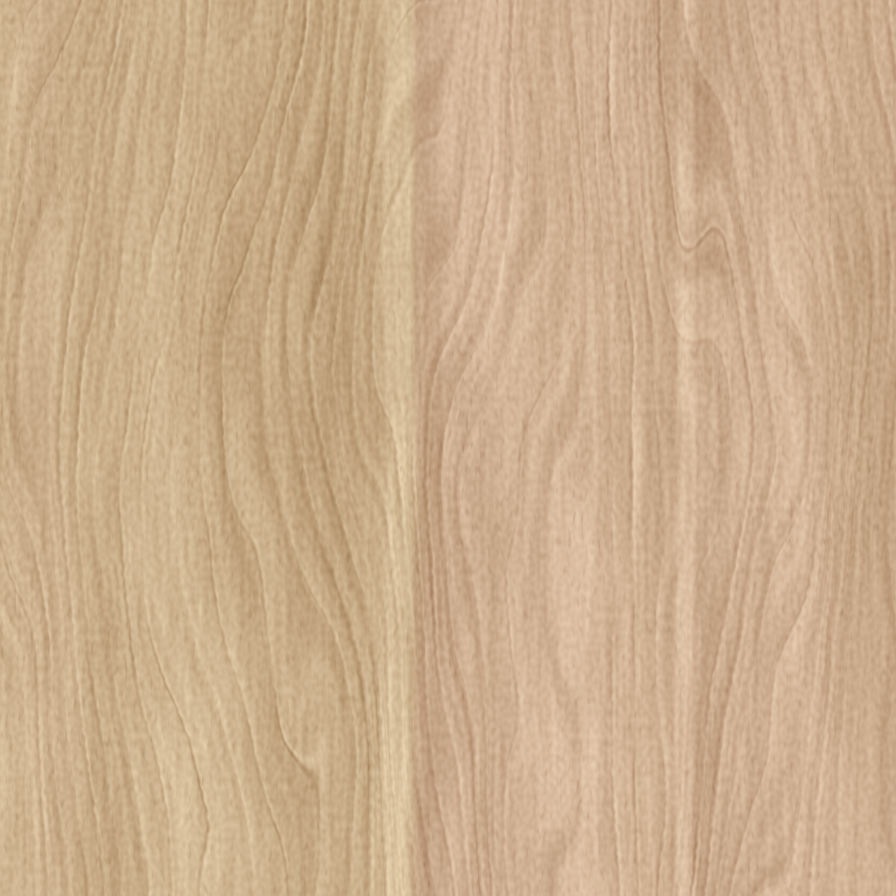
This texture is drawn by a Shadertoy shader. Its source:

```glsl
// Pale wood veneer with vertical grain, wavy growth rings and fine pores.

const vec3 DARK_WOOD = vec3(0.71, 0.58, 0.45);
const vec3 PALE_WOOD = vec3(0.88, 0.78, 0.66);
const vec3 HONEY_TINT = vec3(-0.004, 0.006, -0.012);
const vec3 ROSE_TINT = vec3(0.004, -0.006, 0.002);
const float SEAM_X = 0.462;

float hash(vec2 p) {
    vec3 q = fract(p.xyx * vec3(0.1031, 0.1030, 0.0973));
    q += dot(q, q.yzx + 33.33);
    return fract((q.x + q.y) * q.z);
}

vec2 gradient(vec2 cell) {
    float angle = 6.2832 * hash(cell + 71.0);
    return vec2(cos(angle), sin(angle));
}

// Gradient noise, roughly -0.7 to 0.7
float noise(vec2 p) {
    vec2 i = floor(p), f = p - i;
    vec2 u = f * f * f * (f * (f * 6.0 - 15.0) + 10.0);
    vec2 e = vec2(1.0, 0.0);
    float bottom = mix(dot(gradient(i), f), dot(gradient(i + e), f - e), u.x);
    float top = mix(dot(gradient(i + e.yx), f - e.yx),
                    dot(gradient(i + e.xx), f - e.xx), u.x);
    return mix(bottom, top, u.y);
}

float fbm(vec2 p, int octaves) {
    float sum = 0.0, amplitude = 1.0;
    for (int i = 0; i < octaves; i++) {
        sum += amplitude * noise(p);
        p = p * 2.03 + 17.3;
        amplitude *= 0.5;
    }
    return sum;
}

// Growth field: each whole number is the edge of one ring
float growth(vec2 p) {
    float broad = noise(p * vec2(5.0, 1.5) + 3.7);
    float narrow = noise(p * vec2(13.0, 2.6) + 21.0);
    float wobble = noise(p * vec2(20.0, 9.0) + 9.0);
    return 36.0 * p.x + 4.4 * broad + 1.5 * narrow + 0.22 * wobble;
}

float bell(float x, float width) {
    return exp(-x * x / (width * width));
}

float stripe(float x, float center, float halfWidth, float softness) {
    return 1.0 - smoothstep(halfWidth - softness, halfWidth + softness, abs(x - center));
}

// Late wood darkens toward each ring edge, then drops back to pale
float ringShade(float h) {
    float f = fract(h);
    float strength = mix(0.2, 1.0, hash(vec2(floor(h), 5.0)));
    return strength * f * f * (1.0 - smoothstep(0.88, 1.0, f));
}

// Thin dark ring edge with a pale rim beside it
float ringEdge(vec2 p, float h, float slope) {
    float id = floor(h + 0.5);
    float offset = (h - id) / slope;
    float strength = mix(0.1, 1.0, hash(vec2(id, 13.0)));
    strength *= clamp(0.75 + 1.3 * noise(vec2(id * 3.7, p.y * 7.0)), 0.1, 1.2);
    return strength * (0.45 * bell(offset - 0.0032, 0.0018) - bell(offset, 0.0019));
}

// Short dark dashes along the grain
float pores(vec2 p) {
    float dash = noise(p * vec2(210.0, 62.0) + 40.0);
    float density = 0.65 + 0.8 * noise(p * vec2(24.0, 3.0) + 8.0);
    return smoothstep(0.18, 0.5, dash) * density;
}

float woodTone(vec2 p) {
    // Ragged ring edges: a small sideways shift that follows the fibres
    float ragged = 0.0016 * noise(p * vec2(90.0, 110.0));
    float h = growth(p + vec2(ragged, 0.0));
    float step_x = 0.002;
    float slope = abs(growth(p + vec2(step_x, 0.0)) - growth(p - vec2(step_x, 0.0)));
    slope = max(slope / (2.0 * step_x), 16.0);

    // Broad bands and pale sapwood stripes
    float tone = 0.64 + 0.40 * fbm(p * vec2(7.0, 0.7) + 12.0, 3);
    float sway = p.x + 0.006 * noise(vec2(2.0, p.y * 3.0));
    tone += 0.32 * stripe(sway, SEAM_X - 0.018, 0.016, 0.006);
    tone += 0.42 * stripe(sway, 0.765, 0.010, 0.005);
    tone -= 0.16 * stripe(sway, SEAM_X + 0.016, 0.014, 0.010);

    // Rings, fibres and grain
    tone -= 0.42 * ringShade(h);
    tone += 0.52 * ringEdge(p, h, slope);
    tone += 0.32 * noise(vec2(h * 4.0, p.y * 5.0));
    tone += 0.26 * noise(p * vec2(150.0, 9.0) + 30.0);
    tone += 0.30 * noise(p * vec2(190.0, 120.0) + 55.0);
    tone -= 0.26 * pores(p);
    return clamp(tone, -0.3, 1.15);
}

void mainImage(out vec4 fragColor, in vec2 fragCoord) {
    vec2 p = fragCoord / iResolution.y;
    vec3 color = mix(DARK_WOOD, PALE_WOOD, woodTone(p));
    float side = smoothstep(-0.01, 0.01, p.x - SEAM_X);
    float tintDrift = clamp(side + 0.7 * noise(p * vec2(9.0, 1.0) + 60.0), 0.0, 1.0);
    color += mix(HONEY_TINT, ROSE_TINT, tintDrift);
    fragColor = vec4(color, 1.0);
}
```
